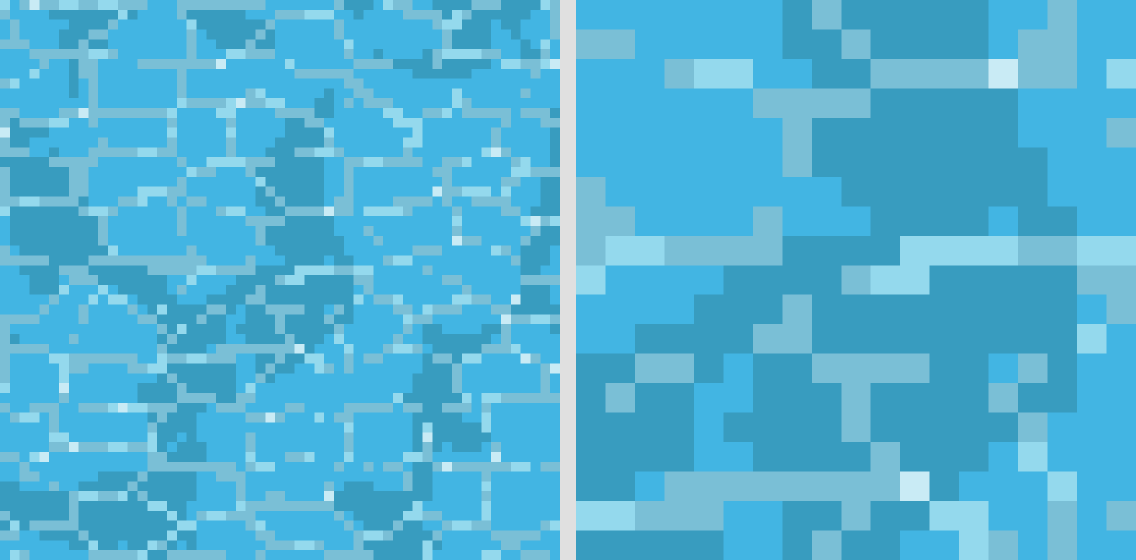
Left: the whole. Right: its middle third, enlarged.
A WebGL 2 fragment shader for this texture:

```glsl
#version 300 es
precision highp float;
// Pixelated pool water: thin caustic lines over blue with winding darker bands.

uniform vec2 u_resolution;
out vec4 fragColor;

const float BLOCKS = 57.0;               // blocks along the shorter side
const vec2 RIPPLE_CELLS = vec2(6.5, 11.2);
const vec2 BAND_CELLS = vec2(2.2);

const vec3 WATER = vec3(0.26, 0.71, 0.89);
const vec3 SHADE = vec3(0.22, 0.61, 0.75);
const vec3 LINE  = vec3(0.48, 0.75, 0.84);
const vec3 LIGHT = vec3(0.58, 0.85, 0.93);
const vec3 GLINT = vec3(0.79, 0.92, 0.96);

vec2 hash2(vec2 p) {
  vec3 h = fract(p.xyx * vec3(0.1031, 0.1030, 0.0973));
  h += dot(h, h.yzx + 33.33);
  return fract((h.xx + h.yz) * h.zy);
}

// Gradient noise, roughly -0.7 to 0.7
float cornerSlope(vec2 corner, vec2 offset) {
  float angle = 6.28318 * hash2(corner).x;
  return dot(vec2(cos(angle), sin(angle)), offset);
}

float gradientNoise(vec2 p) {
  vec2 i = floor(p), f = fract(p);
  vec2 s = f * f * f * (f * (f * 6.0 - 15.0) + 10.0);
  vec2 x = vec2(1.0, 0.0), y = vec2(0.0, 1.0);
  float low = mix(cornerSlope(i, f), cornerSlope(i + x, f - x), s.x);
  float high = mix(cornerSlope(i + y, f - y), cornerSlope(i + 1.0, f - 1.0), s.x);
  return mix(low, high, s.y);
}

vec2 warp(vec2 p, float frequency, float amount) {
  vec2 q = p * frequency;
  return p + amount * vec2(gradientNoise(q + 17.0), gradientNoise(q + 53.0));
}

vec2 cellSite(vec2 cell, float jitter, float seed) {
  return cell + 0.5 + jitter * (hash2(cell + seed) - 0.5);
}

// Distance to the nearest cell border, taken along the steeper axis
float borderDistance(vec2 p, vec2 cells, float jitter, float seed) {
  vec2 q = p * cells, base = floor(q);
  vec2 nearCell = base, nearest = vec2(9.0);
  for (int k = 0; k < 9; k++) {
    vec2 cell = base + vec2(k % 3 - 1, k / 3 - 1);
    vec2 toSite = cellSite(cell, jitter, seed) - q;
    if (dot(toSite, toSite) < dot(nearest, nearest)) {
      nearest = toSite;
      nearCell = cell;
    }
  }
  float border = 9.0;
  for (int k = 0; k < 25; k++) {
    if (k == 12) continue;
    vec2 cell = nearCell + vec2(k % 5 - 2, k / 5 - 2);
    vec2 toSite = cellSite(cell, jitter, seed) - q;
    vec2 across = toSite - nearest;
    vec2 slope = abs(across * cells);
    float gap = dot(0.5 * (toSite + nearest), across);
    border = min(border, gap / max(slope.x, slope.y));
  }
  return border;
}

// Wide dark bands with ragged edges and a few stray openings
bool inShade(vec2 p, vec2 block) {
  float halfWidth = 0.038 + 0.13 * gradientNoise(p * 5.0 + 31.0)
                  + 0.05 * gradientNoise(p * 15.0 + 71.0);
  float border = borderDistance(warp(p, 5.0, 0.15), BAND_CELLS, 0.85, 23.0);
  return border < halfWidth && hash2(block + 211.0).x > 0.02;
}

// Lines one block thick, broken here and there
bool onRipple(vec2 p) {
  float border = borderDistance(warp(p, 9.0, 0.03), RIPPLE_CELLS, 0.8, 7.0);
  return border < 0.5 / BLOCKS && gradientNoise(p * 11.0 + 91.0) < 0.38;
}

// Short level runs of brighter blocks
vec3 rippleColour(vec2 block) {
  float shift = floor(2.0 * hash2(vec2(block.y, 5.0)).x);
  vec2 run = vec2(floor((block.x + shift) * 0.5), block.y);
  vec3 colour = hash2(run + 131.0).x < 0.26 ? LIGHT : LINE;
  return hash2(block + 307.0).y < 0.04 ? GLINT : colour;
}

vec3 blockColour(vec2 block) {
  vec2 p = (block + 0.5) / BLOCKS;
  if (onRipple(p)) return rippleColour(block);
  return inShade(p, block) ? SHADE : WATER;
}

void main() {
  float side = min(u_resolution.x, u_resolution.y);
  vec3 colour = vec3(0.0);
  // Four samples soften the block edges
  for (int k = 0; k < 4; k++) {
    vec2 offset = 0.5 * vec2(k % 2, k / 2) - 0.25;
    vec2 p = (gl_FragCoord.xy + offset) / side;
    colour += 0.25 * blockColour(floor(p * BLOCKS));
  }
  fragColor = vec4(colour, 1.0);
}
```
